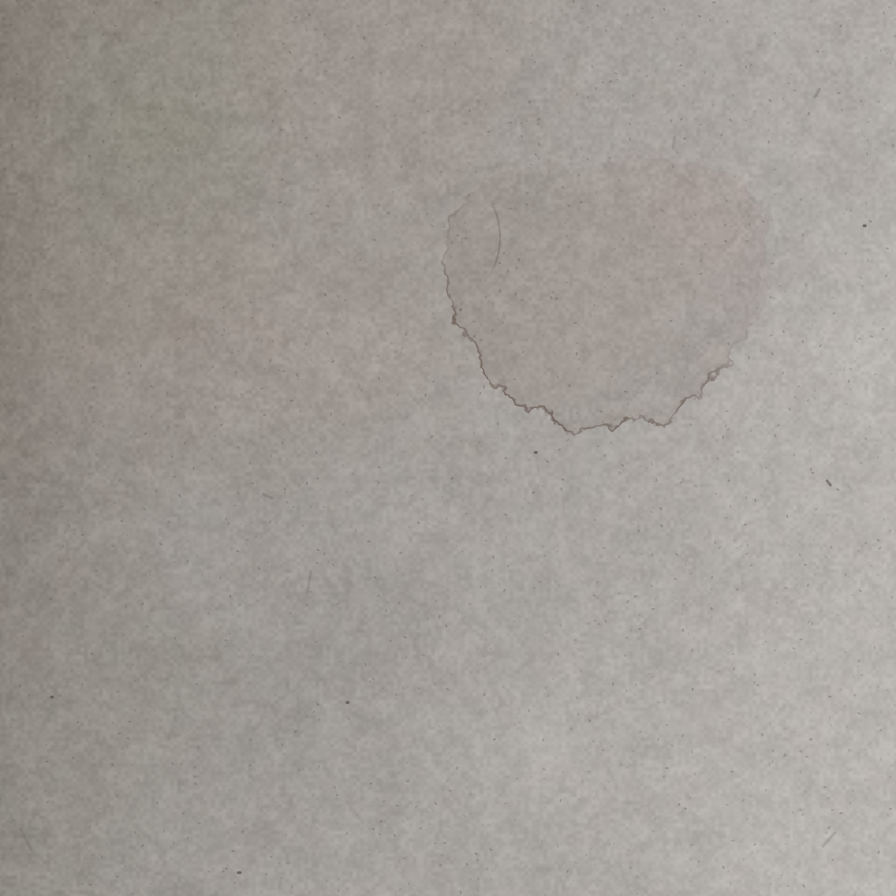
A WebGL 2 fragment shader for this texture:

```glsl
#version 300 es
precision highp float;
// Aged grey card with a dried, ragged-edged water stain.
// A four-corner light gradient carries soft tints, layered noise for pulp,
// cellular flecks, a polar-harmonic stain outline and a few scratches.
uniform vec2 u_resolution;
out vec4 fragColor;

#define STAIN_CENTER vec2(0.680, 0.675)
#define STAIN_RADIUS 0.166
#define STAIN_RAGGED 0.034
#define RIM_WIDTH 0.0020
#define MOTTLE 0.062
#define GRAIN 0.085
#define FLECK_CELLS 95.0
#define FLECK_DENSITY 0.30

const vec3 RIM_COLOR = vec3(0.40, 0.34, 0.31);
const vec3 MARK_COLOR = vec3(0.34, 0.32, 0.30);

// Scratches and spots: center, angle, half length
const vec4 MARKS[12] = vec4[12](
  vec4(0.598, 0.495, 0.0, 0.0006), vec4(0.388, 0.216, 0.0, 0.0005),
  vec4(0.058, 0.222, 0.3, 0.0005), vec4(0.267, 0.026, 0.0, 0.0010),
  vec4(0.965, 0.748, 0.0, 0.0006), vec4(0.925, 0.461, -0.9, 0.0030),
  vec4(0.752, 0.841, 1.4, 0.0060), vec4(0.925, 0.063, 0.85, 0.0100),
  vec4(0.912, 0.896, 1.0, 0.0050), vec4(0.029, 0.063, -1.1, 0.0130),
  vec4(0.299, 0.446, -0.4, 0.0050), vec4(0.345, 0.350, 1.4, 0.0120));

float hash(vec2 p) {
  vec3 q = fract(p.xyx * 0.1031);
  q += dot(q, q.yzx + 33.33);
  return fract((q.x + q.y) * q.z);
}

float noise(vec2 p) {
  vec2 i = floor(p), f = fract(p);
  f = f * f * (3.0 - 2.0 * f);
  return mix(mix(hash(i), hash(i + vec2(1, 0)), f.x),
             mix(hash(i + vec2(0, 1)), hash(i + vec2(1, 1)), f.x), f.y);
}

// Centered fractal noise, roughly -0.5 to 0.5
float fbm(vec2 p) {
  float sum = 0.0, amp = 0.5;
  for (int i = 0; i < 4; i++) {
    sum += amp * (noise(p) - 0.5);
    p = mat2(1.6, 1.2, -1.2, 1.6) * p + 17.3;
    amp *= 0.55;
  }
  return sum;
}

float blob(vec2 p, vec2 center, vec2 size) {
  vec2 q = (p - center) / size;
  return exp(-dot(q, q));
}

float segment(vec2 p, vec2 halfAxis) {
  float t = clamp(dot(p, halfAxis) / dot(halfAxis, halfAxis), -1.0, 1.0);
  return length(p - t * halfAxis);
}

// Signed distance to the stain outline, negative inside
float stainDistance(vec2 p) {
  vec2 q = p - STAIN_CENTER;
  float a = atan(q.y, q.x);
  float r = STAIN_RADIUS + 0.0045 * sin(a) + 0.012 * cos(2.0 * a)
          + 0.004 * sin(2.0 * a) - 0.002 * cos(3.0 * a) + 0.013 * sin(3.0 * a);
  r += 0.012 * blob(q, vec2(-0.135, 0.115), vec2(0.05));  // upper left shoulder
  r -= 0.020 * blob(q, vec2(0.012, -0.150), vec2(0.035)); // notch underneath
  r += 0.009 * blob(q, vec2(0.063, -0.145), vec2(0.015)); // lower lobe
  return length(q) - r + STAIN_RAGGED * fbm(p * 44.0);
}

// Tiny dark fibres, one candidate per cell
float flecks(vec2 p, float px) {
  vec2 base = floor(p * FLECK_CELLS);
  float ink = 0.0;
  for (int k = 0; k < 9; k++) {
    vec2 cell = base + vec2(k % 3 - 1, k / 3 - 1);
    if (hash(cell + 5.7) > FLECK_DENSITY) continue;
    vec2 seat = (cell + vec2(hash(cell + 11.0), hash(cell + 29.0))) / FLECK_CELLS;
    float angle = 6.283 * hash(cell + 47.0), size = hash(cell + 71.0);
    float d = segment(p - seat, 0.0009 * size * vec2(cos(angle), sin(angle)) + 1e-5);
    ink = max(ink, (0.10 + 0.28 * size * size * size) * (1.0 - smoothstep(0.0, 0.0007 + px, d)));
  }
  return ink;
}

void main() {
  vec2 p = gl_FragCoord.xy / u_resolution;
  float px = 1.0 / min(u_resolution.x, u_resolution.y);

  // Light falling across the card
  vec3 col = mix(mix(vec3(0.578, 0.562, 0.538), vec3(0.732, 0.718, 0.702), p.x),
                 mix(vec3(0.545, 0.520, 0.490), vec3(0.685, 0.668, 0.650), p.x), p.y);
  col -= 0.030 * exp(-p.x * 14.0);

  // Broad tints with drifting borders: green and pink ageing, cool patches
  vec2 w = p + 0.10 * vec2(fbm(p * 9.0), fbm(p * 9.0 + 31.0));
  col += vec3(-0.008, 0.000, -0.012) * blob(w, vec2(0.20, 0.86), vec2(0.13, 0.15));
  col += vec3(0.012, 0.000, 0.000) * blob(w, vec2(0.24, 0.63), vec2(0.24, 0.10));
  col += vec3(0.012, 0.000, 0.002) * blob(w, vec2(0.44, 0.92), vec2(0.12, 0.14));
  float pale = blob(w, vec2(0.36, 0.86), vec2(0.06, 0.09)) + blob(w, vec2(0.22, 0.39), vec2(0.12, 0.06))
             + blob(w, vec2(0.61, 0.17), vec2(0.09, 0.08)) + blob(w, vec2(0.98, 0.60), vec2(0.07, 0.10));
  col += vec3(0.018, 0.019, 0.021) * pale;
  col -= 0.015 * blob(w, vec2(0.38, 0.27), vec2(0.16, 0.10));

  // Pulp mottling and fine grain
  float mottle = fbm(p * 30.0 + 3.0);
  col += MOTTLE * (0.7 * mottle + fbm(p * 75.0)) + 0.020 * fbm(p * 6.0 + 9.0);
  col += vec3(0.010, -0.003, -0.004) * fbm(p * 30.0 + 41.0);
  col += GRAIN * (noise(p * 240.0) - 0.5) * (0.35 + 0.5 * noise(p * 90.0));

  // Stain body, then its rim, strongest at the lower left
  float d = stainDistance(p);
  float inside = 1.0 - smoothstep(-0.005, 0.003, d);
  vec2 dir = normalize(p - STAIN_CENTER + 1e-5);
  float topFade = 1.0 - 0.35 * smoothstep(0.2, 1.0, dir.y) * smoothstep(-0.06, 0.0, d);
  col -= inside * topFade * vec3(0.026, 0.034, 0.034) * (0.85 + 0.5 * mottle);
  col += inside * vec3(0.012, -0.003, -0.002) * blob(w, vec2(0.78, 0.74), vec2(0.08, 0.07));
  float strength = mix(0.10, 0.95, smoothstep(-0.50, 0.80, dot(dir, vec2(-0.42, -0.90))));
  strength *= 0.50 + 0.75 * noise(p * 45.0 + 7.0);
  float rim = 1.0 - smoothstep(0.0, RIM_WIDTH + px, abs(d));
  float halo = inside * exp(-abs(d) * 140.0);
  col = mix(col, RIM_COLOR, min(strength, 1.0) * (0.75 * rim + 0.10 * halo));

  // Curved crease inside the stain
  vec2 crease = p - vec2(0.472, 0.735);
  float arc = abs(length(crease) - 0.086);
  float span = smoothstep(0.045, 0.025, abs(crease.y)) * step(0.0, crease.x);
  col = mix(col, RIM_COLOR, 0.35 * span * (1.0 - smoothstep(0.0, 0.001 + px, arc)));

  // Flecks, spots and scratches; longer marks are fainter
  col = mix(col, MARK_COLOR, flecks(p, px));
  for (int i = 0; i < 12; i++) {
    vec4 m = MARKS[i];
    float gap = segment(p - m.xy, m.w * vec2(cos(m.z), sin(m.z)));
    float ink = mix(0.80, 0.20, smoothstep(0.001, 0.006, m.w));
    col = mix(col, MARK_COLOR, ink * (1.0 - smoothstep(0.0006, 0.0014 + px, gap)));
  }
  fragColor = vec4(clamp(col, 0.0, 1.0), 1.0);
}
```
